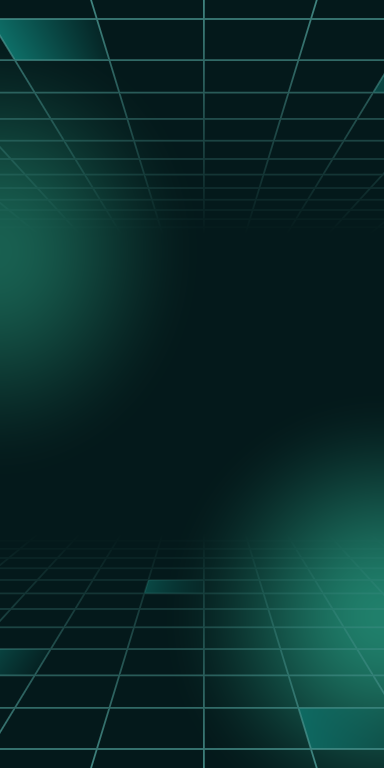
A WebGL 1 fragment shader for this background:

```glsl
precision highp float;
// Dark teal hall: a perspective grid on the floor, mirrored on the ceiling,
// with a few lit tiles and two soft green glows at the left and right sides.
// Both planes share one projection whose lines fade out towards the middle.

uniform vec2 u_resolution;

#define CENTER_X 0.531      // x of the straight grid line
#define HORIZON 0.9635      // distance of the vanishing point from each edge
#define COLUMN_SCALE 0.305  // column width per unit of height
#define ROW_STEP 0.1452     // depth of one row
#define ROW_OFFSET 7.535    // depth index of the nearest row line
#define LINE_HALF 0.0023    // half the width of a grid line
#define GRID_FADE 0.61      // distance at which the grid vanishes

const vec3 BASE = vec3(0.016, 0.098, 0.104);
const vec3 LEFT_GLOW = vec3(0.095, 0.375, 0.315);
const vec3 RIGHT_GLOW = vec3(0.125, 0.500, 0.420);
const vec3 GRID = vec3(0.280, 0.570, 0.550);
const vec3 TILE = vec3(0.055, 0.450, 0.420);

// Soft elliptical light, one at its center and zero at its radius.
float glow(vec2 p, vec2 center, vec2 radius) {
  return 1.0 - smoothstep(0.0, 1.0, length((p - center) / radius));
}

// Smooth coverage of a line, given the distance to its axis.
float stroke(float dist, float pixel) {
  return clamp((LINE_HALF - dist) / pixel + 0.5, 0.0, 1.0);
}

// One grid cell, brightest at its left side.
float tile(vec2 cell, vec2 id, vec2 cellPixel) {
  vec2 q = cell - id;
  vec2 inside = clamp((0.5 - abs(q - 0.5)) / cellPixel + 0.5, 0.0, 1.0);
  return inside.x * inside.y * (1.0 - 0.85 * clamp(q.x, 0.0, 1.0));
}

void main() {
  vec2 p = gl_FragCoord.xy / u_resolution * vec2(1.0, 2.0);
  float pixel = 1.0 / u_resolution.x;

  // Side glows
  vec3 color = BASE;
  color = mix(color, LEFT_GLOW, glow(p, vec2(-0.01, 1.345), vec2(0.55, 0.61)));
  color = mix(color, RIGHT_GLOW, glow(p, vec2(1.0, 0.395), vec2(0.59, 0.60)));

  // Mirrored perspective: x counts columns, y counts rows from the edge
  float edge = min(p.y, 2.0 - p.y);
  float height = max(HORIZON - edge, 0.05);
  float columnWidth = COLUMN_SCALE * height;
  vec2 cell = vec2((p.x - CENTER_X) / columnWidth,
                   1.0 / (height * ROW_STEP) - ROW_OFFSET);
  vec2 cellPixel = pixel / vec2(columnWidth, ROW_STEP * height * height);

  // Lit tiles on the ceiling and on the floor
  float lit;
  if (p.y > 1.0) {
    lit = 0.95 * tile(cell, vec2(-2.0, 0.0), cellPixel)
        + 0.50 * tile(cell, vec2(2.0, 1.0), cellPixel);
  } else {
    lit = 0.80 * tile(cell, vec2(1.0, 0.0), cellPixel)
        + 0.65 * tile(cell, vec2(-3.0, 2.0), cellPixel)
        + 0.52 * tile(cell, vec2(-1.0, 6.0), cellPixel);
  }
  color = mix(color, TILE, lit);

  // Grid lines, measured on the canvas so that their width stays even
  vec2 nearest = floor(cell + 0.5);
  float slope = COLUMN_SCALE * nearest.x;
  float columnDist = abs(cell.x - nearest.x) * columnWidth
                   / sqrt(1.0 + slope * slope);
  float rowHeight = 1.0 / (ROW_STEP * (nearest.y + ROW_OFFSET));
  float rowDist = abs(height - rowHeight);
  float line = max(stroke(columnDist, pixel), stroke(rowDist, pixel));
  float fade = clamp(1.0 - edge / GRID_FADE, 0.0, 1.0);
  color = mix(color, GRID, 0.9 * line * fade);

  gl_FragColor = vec4(color, 1.0);
}
```
